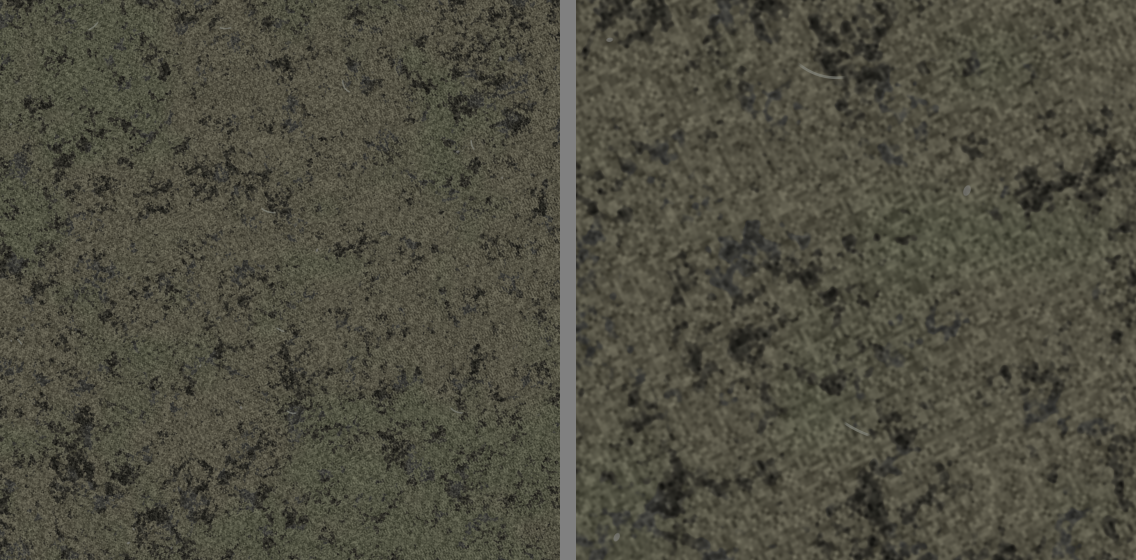
Left: the whole. Right: its middle third, enlarged.
Give the GLSL for this texture, as a WebGL 1 fragment shader.

```glsl
precision highp float;
// Draws dull olive moss on dark stone, with ragged pits, fine grain and a few pale fibres.
uniform vec2 u_resolution;

float hash(vec2 p) {
  return fract(sin(dot(p, vec2(127.1, 311.7))) * 43758.5453);
}

vec2 hash2(vec2 p) {
  return vec2(hash(p), hash(p + 37.3));
}

float noise(vec2 p) {
  vec2 i = floor(p), f = fract(p);
  f = f * f * (3.0 - 2.0 * f);
  return mix(mix(hash(i), hash(i + vec2(1, 0)), f.x),
             mix(hash(i + vec2(0, 1)), hash(i + vec2(1, 1)), f.x), f.y);
}

mat2 rotation(float a) {
  return mat2(cos(a), sin(a), -sin(a), cos(a));
}

// Height of the moss cover: four turned octaves, from clumps to crumbs.
float mossHeight(vec2 uv) {
  float sum = 0.0, weight = 0.25;
  vec2 p = uv * 27.0;
  for (int i = 0; i < 4; i++) {
    sum += weight * noise(p);
    p = rotation(0.65) * p * 2.05 + 17.3;
  }
  return sum;
}

// Sparse, short, gently bent fibres, one at most per cell.
float fibres(vec2 uv, float pixel) {
  vec2 cell = floor(uv * 9.0);
  vec2 centre = (cell + 0.3 + 0.4 * hash2(cell)) / 9.0;
  vec2 q = rotation(6.28 * hash(cell + 5.1)) * (uv - centre);
  float bend = (hash(cell + 9.7) - 0.5) * 50.0;
  float halfLength = mix(0.006, 0.02, hash(cell + 2.9));
  float d = abs(q.y - bend * q.x * q.x) / sqrt(1.0 + 4.0 * bend * bend * q.x * q.x);
  float line = 1.0 - smoothstep(0.0004, 0.0006 + pixel, d);
  float ends = 1.0 - smoothstep(halfLength * 0.7, halfLength, abs(q.x));
  return line * ends * step(0.87, hash(cell + 21.4));
}

// Tiny pale chips.
float chips(vec2 uv, float pixel) {
  vec2 cell = floor(uv * 24.0);
  vec2 q = uv - (cell + 0.25 + 0.5 * hash2(cell + 4.0)) / 24.0;
  q = rotation(6.28 * hash(cell + 1.7)) * q * vec2(1.0, 1.6);
  float radius = mix(0.001, 0.004, hash(cell + 8.2));
  return (1.0 - smoothstep(radius - pixel, radius + pixel, length(q)))
       * step(0.975, hash(cell + 13.6));
}

void main() {
  float pixel = 1.0 / min(u_resolution.x, u_resolution.y);
  vec2 uv = gl_FragCoord.xy * pixel;

  // Fine grain also frays the edges of the pits.
  float grain = 0.09 * (noise(rotation(0.3) * uv * 230.0) - 0.5)
              + 0.16 * (noise(rotation(1.1) * uv * 430.0 + 9.0) - 0.5);

  // Broad patches decide where the cover is thin.
  float patches = 0.5 * noise(uv * 6.0 + 3.1) + 0.5 * noise(rotation(0.5) * uv * 14.0);
  float height = mossHeight(uv) + 0.13 * (patches - 0.5) + 0.5 * grain;
  float pit = 1.0 - smoothstep(0.33, 0.46, height);
  float core = 1.0 - smoothstep(0.24, 0.36, height);

  // Moss drifts faintly between brown olive and green.
  float green = 0.6 * noise(uv * 5.0 + 40.0) + 0.4 * noise(uv * 19.0 + 11.0);
  vec3 moss = mix(vec3(0.331, 0.32, 0.266), vec3(0.314, 0.319, 0.256),
                  smoothstep(0.35, 0.75, green));
  moss *= 1.0 + 0.3 * (height - 0.54);

  // Bare stone is dark, with a few cooler grey faces.
  float grey = smoothstep(0.5, 0.8, noise(uv * 38.0 + 71.0));
  vec3 stone = mix(vec3(0.208, 0.202, 0.175), vec3(0.25, 0.25, 0.235), grey);
  stone = mix(stone, vec3(0.145, 0.143, 0.123), core * (1.0 - 0.6 * grey));
  vec3 color = mix(moss, stone, pit);

  color += grain * mix(1.0, 0.75, pit) * vec3(1.0, 0.99, 0.88);
  color = mix(color, vec3(0.54, 0.55, 0.52), 0.6 * fibres(uv, pixel));
  color = mix(color, vec3(0.5, 0.5, 0.49), 0.65 * chips(uv, pixel));
  gl_FragColor = vec4(color, 1.0);
}
```
